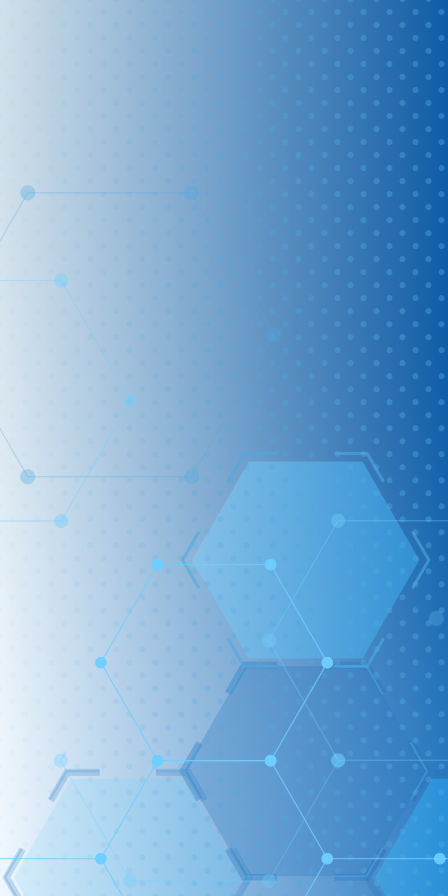
This background is drawn by a Shadertoy shader. Its source:

```glsl
// Blue gradient with a staggered dot grid, translucent hexagons and a thin node network.

const float DESIGN_HEIGHT = 768.0; // the canvas is 384 x 768 design units
const float DESIGN_WIDTH = 384.0;
const float SIN60 = 0.8660254;
const vec3 CYAN = vec3(0.43, 0.81, 1.0);
const vec3 SKY = vec3(0.30, 0.66, 0.88);
const vec3 DEEP = vec3(0.17, 0.46, 0.74);

// Signed distance bound of a flat-topped hexagon with circumradius r
float hexDistance(vec2 p, float r) {
    p = abs(p);
    return max(p.y, p.x * SIN60 + p.y * 0.5) - r * SIN60;
}

// Distance to the nearest hexagon corner
float cornerDistance(vec2 p, float r) {
    p = abs(p);
    return min(length(p - vec2(r, 0.0)), length(p - r * vec2(0.5, SIN60)));
}

// Antialiased coverage of a shape, where d < 0 is inside
float coverage(float d, float pixel) {
    return 1.0 - smoothstep(-0.5 * pixel, 0.5 * pixel, d);
}

float lineMask(float d, float width, float pixel) {
    return coverage(abs(d) - 0.5 * width, pixel);
}

// Horizontal ray leaving a point in the direction of side (-1 or 1)
float rayMask(vec2 p, float side, float pixel) {
    return lineMask(p.y, 1.1, pixel) * step(0.0, p.x * side);
}

vec3 background(vec2 uv) {
    vec3 left = mix(vec3(0.94, 0.97, 0.995), vec3(0.82, 0.88, 0.92), smoothstep(0.0, 0.9, uv.y));
    vec3 right = mix(vec3(0.17, 0.48, 0.76), vec3(0.06, 0.36, 0.65), smoothstep(0.0, 0.65, uv.y));
    return mix(left, right, uv.x);
}

// Staggered dots: two square lattices offset by half a cell
float dotGrid(vec2 p, float cell, float radius, float pixel) {
    vec2 a = mod(p + 0.5 * cell, cell) - 0.5 * cell;
    vec2 b = mod(p, cell) - 0.5 * cell;
    return coverage(min(length(a), length(b)) - radius, pixel);
}

// Filled panel tinted from pale at the left to saturated at the right
vec3 panel(vec3 color, vec2 p, vec2 center, float alpha, float pixel) {
    vec3 tint = mix(vec3(0.80, 0.92, 0.98), vec3(0.16, 0.58, 0.86), p.x / DESIGN_WIDTH);
    return mix(color, tint, alpha * coverage(hexDistance(p - center, 97.5), pixel));
}

// Short strokes that wrap the corners of a hexagon
vec3 brackets(vec3 color, vec2 p, float r, vec3 tint, float width, float alpha, float pixel) {
    float stroke = lineMask(hexDistance(p, r), width, pixel);
    float nearCorner = coverage(cornerDistance(p, r) - 28.0, pixel);
    return mix(color, tint, alpha * stroke * nearCorner);
}

// Hexagon outline with a round node on each corner
vec3 network(vec3 color, vec2 p, float r, float node, vec3 tint, vec2 alpha, float pixel) {
    color = mix(color, tint, alpha.x * lineMask(hexDistance(p, r), 1.1, pixel));
    return mix(color, tint, alpha.y * coverage(cornerDistance(p, r) - node, pixel));
}

void mainImage(out vec4 fragColor, in vec2 fragCoord) {
    float pixel = DESIGN_HEIGHT / iResolution.y;
    vec2 p = fragCoord * pixel;
    vec2 uv = p / vec2(DESIGN_WIDTH, DESIGN_HEIGHT);
    vec3 color = background(uv);

    // Honeycomb panels
    vec2 upper = vec2(262.0, 288.0);
    vec2 lower = vec2(262.0, 107.0);
    vec2 leftPanel = vec2(109.5, 16.0);
    vec2 rightPanel = vec2(419.0, 16.0);
    color = mix(color, DEEP, 0.28 * coverage(hexDistance(p - lower, 104.0), pixel));
    color = panel(color, p, upper, 0.78, pixel);
    color = panel(color, p, leftPanel, 0.6, pixel);
    color = panel(color, p, rightPanel, 0.9, pixel);

    // Corner brackets
    color = brackets(color, p - lower, 105.0, DEEP, 6.0, 0.35, pixel);
    color = brackets(color, p - leftPanel, 104.0, DEEP, 6.0, 0.22, pixel);
    color = brackets(color, p - rightPanel, 104.0, DEEP, 6.0, 0.3, pixel);
    color = brackets(color, p - upper, 105.5, SKY, 2.6, 0.6, pixel);
    color = brackets(color, p - lower, 104.0, SKY, 1.8, 0.5, pixel);
    color = brackets(color, p - leftPanel, 105.0, SKY, 1.8, 0.35, pixel);

    // Dot grid, fading out to the left
    float dots = dotGrid(p - vec2(345.0, 702.0), 22.3, 2.6, pixel);
    color = mix(color, SKY, dots * mix(0.04, 0.42, smoothstep(0.0, 0.9, uv.x)));

    // Faint network
    vec2 faint = vec2(0.35, 0.4);
    color = network(color, p - vec2(94.0, 481.0), 140.5, 6.5, SKY, faint * 0.8, pixel);
    color = network(color, p - vec2(-7.0, 424.5), 119.0, 6.0, CYAN, faint, pixel);
    color = network(color, p - vec2(349.0, 219.0), 118.5, 6.0, CYAN, faint, pixel);
    vec3 lowerNet = network(color, p - vec2(171.0, 116.0), 119.0, 6.0, CYAN, faint * 0.8, pixel);
    color = mix(color, lowerNet, step(p.y, 123.0));
    color = mix(color, SKY, 0.4 * coverage(length(p - vec2(374.0, 238.0)) - 6.5, pixel));

    // Bright network: two stacked hexagons with side rays
    for (int i = 0; i < 2; i++) {
        vec2 center = vec2(183.5, 200.0 - 168.0 * float(i));
        color = network(color, p - center, 97.0, 5.0, CYAN, vec2(0.75, 0.95), pixel);
    }
    float rays = rayMask(p - vec2(87.0, 32.0), -1.0, pixel) + rayMask(p - vec2(280.5, 32.0), 1.0, pixel);
    color = mix(color, CYAN, 0.7 * rays);
    color = mix(color, CYAN, 0.9 * coverage(length(p - vec2(377.0, 32.0)) - 5.0, pixel));

    fragColor = vec4(color, 1.0);
}
```
